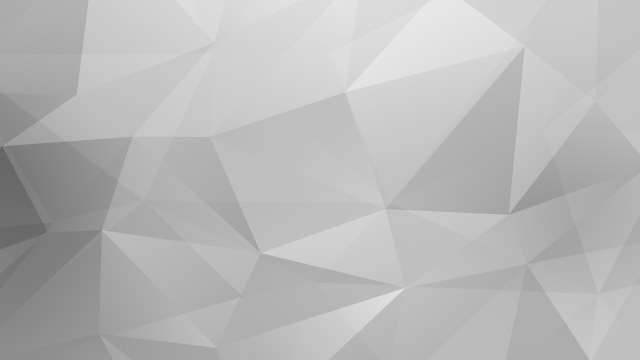
This background is drawn by a Shadertoy shader. Its source:

```glsl
// Grey low-poly backdrop: two jittered lattices, cut into triangles, tint a soft
// light field. Each facet has its own tone and its own linear fade, so that
// some edges look crisp while others melt away.

const vec2  MAIN_CELL    = vec2(0.34, 0.27);  // in canvas heights
const vec2  OVERLAY_CELL = vec2(0.52, 0.41);
const float JITTER       = 0.84;   // vertex scatter, share of a cell
const float LATTICE_RISE = 0.17;   // upward slant towards the right
const float TONE_SPREAD  = 0.115;  // tone range between facets
const float FADE_SLOPE   = 0.24;   // tone change per canvas height
const float OVERLAY_GAIN = 0.35;
const float FACETING     = 0.40;   // 0 smooth light, 1 flat facets
const float BASE_GREY    = 0.725;
const float MAIN_SEED    = 11.0;
const float OVERLAY_SEED = 47.0;

// Integer hash giving three values from 0 to 1
vec3 hash3(vec2 cell, float seed) {
    uvec3 v = uvec3(ivec3(cell, seed)) * 1664525u + 1013904223u;
    v.x += v.y * v.z; v.y += v.z * v.x; v.z += v.x * v.y;
    v ^= v >> 16u;
    v.x += v.y * v.z; v.y += v.z * v.x; v.z += v.x * v.y;
    return vec3(v >> 8u) / 16777216.0;
}

vec2 latticePoint(vec2 id, float seed) {
    vec2 cell = seed == MAIN_SEED ? MAIN_CELL : OVERLAY_CELL;
    vec2 v = (id + JITTER * (hash3(id, seed).xy - 0.5)) * cell;
    v.y += LATTICE_RISE * v.x;
    return v;
}

// Twice the signed area of a triangle, positive when counter-clockwise
float turn(vec2 a, vec2 b, vec2 c) {
    vec2 u = b - a, v = c - a;
    return u.x * v.y - u.y * v.x;
}

// Distance to the nearest side, positive inside
float triangleDepth(vec2 p, vec2 a, vec2 b, vec2 c) {
    return min(turn(a, b, p) / distance(a, b),
           min(turn(b, c, p) / distance(b, c),
               turn(c, a, p) / distance(c, a)));
}

// Facet centre (xy), relief tone (z) and edge coverage (w)
vec4 facet(vec2 p, vec2 a, vec2 b, vec2 c, vec3 rnd) {
    vec2 centre = (a + b + c) / 3.0;
    float angle = 6.28318 * rnd.y;
    vec2 fade = FADE_SLOPE * rnd.z * vec2(cos(angle), sin(angle));
    float relief = TONE_SPREAD * (rnd.x - 0.5) + dot(p - centre, fade);
    float cover = clamp(triangleDepth(p, a, b, c) * iResolution.y + 0.5, 0.0, 1.0);
    return vec4(vec3(centre, relief) * cover, cover);
}

// Blend of the triangles that cover p: centre (xy) and relief (z)
vec3 facetLayer(vec2 p, vec2 cell, float seed) {
    vec2 home = floor(vec2(p.x, p.y - LATTICE_RISE * p.x) / cell);
    vec4 sum = vec4(0.0);
    for (int j = -1; j <= 1; j++)
    for (int i = -1; i <= 1; i++) {
        vec2 id = home + vec2(i, j);
        vec2 a = latticePoint(id, seed);
        vec2 b = latticePoint(id + vec2(1, 0), seed);
        vec2 c = latticePoint(id + vec2(1, 1), seed);
        vec2 d = latticePoint(id + vec2(0, 1), seed);
        // Cut along the diagonal that leaves the larger smallest half
        float cutAC = min(turn(a, b, c), turn(a, c, d));
        float cutBD = min(turn(b, c, d), turn(b, d, a));
        if (cutBD > cutAC) {
            vec2 first = a;
            a = b; b = c; c = d; d = first;
        }
        sum += facet(p, a, b, c, hash3(id, seed + 1.0));
        sum += facet(p, a, c, d, hash3(id, seed + 2.0));
    }
    return sum.xyz / max(sum.w, 1e-4);
}

float blob(vec2 uv, vec2 centre, vec2 radius) {
    vec2 d = (uv - centre) / radius;
    return exp(-dot(d, d));
}

float topGlow(vec2 uv) {
    return blob(uv, vec2(0.50, 1.05), vec2(0.34, 0.32));
}

// Broad light: glow at the top, shade at the left, right and bottom
float lightField(vec2 uv) {
    float tone = BASE_GREY + 0.18 * topGlow(uv);
    tone += 0.07 * blob(uv, vec2(0.95, 1.00), vec2(0.20, 0.25));
    tone += 0.05 * blob(uv, vec2(0.60, 0.38), vec2(0.14, 0.30));
    tone -= 0.25 * blob(uv, vec2(-0.02, 0.48), vec2(0.16, 0.30));
    tone -= 0.17 * blob(uv, vec2(0.00, 0.05), vec2(0.25, 0.30));
    tone -= 0.10 * blob(uv, vec2(0.92, 0.43), vec2(0.20, 0.20));
    tone -= 0.06 * blob(uv, vec2(0.40, -0.05), vec2(0.25, 0.20));
    return tone;
}

void mainImage(out vec4 fragColor, in vec2 fragCoord) {
    vec2 p = fragCoord / iResolution.y;
    vec2 toUv = vec2(iResolution.y / iResolution.x, 1.0);

    vec3 mesh = facetLayer(p, MAIN_CELL, MAIN_SEED);
    vec3 overlay = facetLayer(p, OVERLAY_CELL, OVERLAY_SEED);

    // Facets are fainter inside the glow
    float contrast = 1.0 - 0.5 * topGlow(p * toUv);
    float tone = lightField(mix(p, mesh.xy, FACETING) * toUv);
    tone += contrast * (mesh.z + OVERLAY_GAIN * overlay.z);
    fragColor = vec4(vec3(clamp(tone, 0.0, 1.0)), 1.0);
}
```
